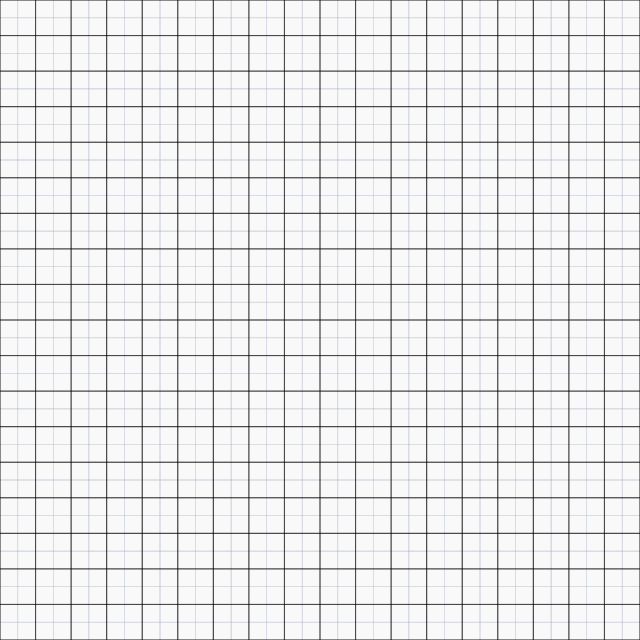
Reproduce this pattern procedurally as a Shadertoy shader.

```glsl
// Squared paper: a fine black grid on off-white, with each square
// quartered by a thinner pale blue-grey line. Line coverage is the overlap
// of each line with a pixel-sized filter, so thin lines stay even.

#define REPEATS 18.0                      // squares across and down
#define MAJOR_WIDTH 0.0246                // line widths, in squares
#define MINOR_WIDTH 0.0123
#define FILTER_PIXELS 1.25                // softness of the edges
#define PAPER vec3(0.978, 0.978, 0.979)
#define MAJOR_INK vec3(0.0, 0.0, 0.0)
#define MINOR_GREY vec3(0.63, 0.66, 0.70)
#define MINOR_LILAC vec3(0.60, 0.63, 0.77)

float hash(float n)
{
    return fract(sin(n * 12.9898 + 4.1) * 43758.5453);
}

// Share of the filter covered by a line, for both axes at once.
vec2 lineCoverage(vec2 offset, float width, float filterWidth)
{
    vec2 low = max(offset - 0.5 * filterWidth, vec2(-0.5 * width));
    vec2 high = min(offset + 0.5 * filterWidth, vec2(0.5 * width));
    return max(high - low, 0.0) / filterWidth;
}

// Each fine line has its own slight tint.
vec3 minorInk(float lineId)
{
    return mix(MINOR_GREY, MINOR_LILAC, hash(lineId));
}

void mainImage(out vec4 fragColor, in vec2 fragCoord)
{
    float canvas = min(iResolution.x, iResolution.y);
    vec2 grid = fragCoord / canvas * REPEATS;
    float filterWidth = FILTER_PIXELS * REPEATS / canvas;

    // Signed distances to the nearest square edge and square centre.
    vec2 toEdge = fract(grid + 0.5) - 0.5;
    vec2 toCentre = fract(grid) - 0.5;
    vec2 cell = floor(grid);

    vec2 minor = lineCoverage(toCentre, MINOR_WIDTH, filterWidth);
    vec2 major = lineCoverage(toEdge, MAJOR_WIDTH, filterWidth);

    // Fine lines first, then the main grid over them.
    vec3 color = PAPER;
    color = mix(color, minorInk(cell.x), minor.x);
    color = mix(color, minorInk(cell.y + 57.0), minor.y);
    color = mix(color, MAJOR_INK, 1.0 - (1.0 - major.x) * (1.0 - major.y));

    fragColor = vec4(color, 1.0);
}
```
